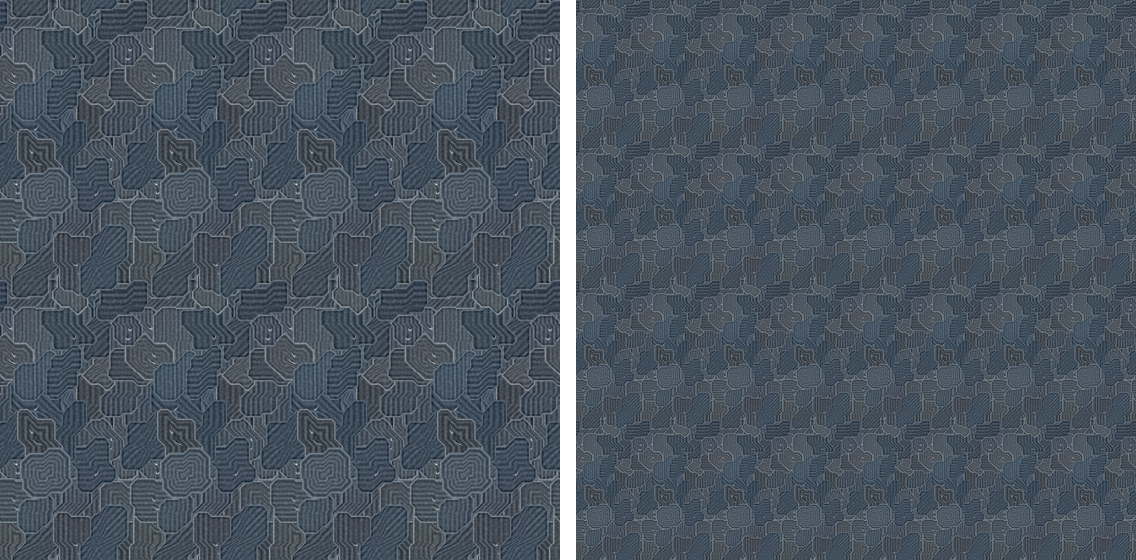
Left, the tile; right, the same tile 2 across and 2 down.
A WebGL 1 fragment shader for this pattern:

```glsl
precision highp float;
uniform vec2 u_resolution;

const float TAU = 6.2831853;
const vec2 TILE = vec2(1.0, 2.0);        // four tiles across, two down
const vec2 PANELS = vec2(5.0, 8.0);      // panel sites per tile
const vec2 GRAINS = vec2(48.0, 96.0);    // grain cells per tile
const vec3 SLATE = vec3(0.28, 0.32, 0.36);

struct Panel {
  float rank;   // stacking order
  float edge;   // signed distance, negative inside
  vec2 pos;     // bent local position
  vec4 look;    // random traits
};

vec4 hash4(vec2 id, float seed) {
  vec4 h = fract((id.xyxy + seed * 17.0) * vec4(0.1031, 0.1030, 0.0973, 0.1099));
  h += dot(h, h.wzxy + 33.33);
  return fract((h.xxyz + h.yzzw) * h.zywx);
}

// Offset that ramps at 45 degrees, then stays level
float jog(float t, float amount) {
  return sign(amount) * clamp(t, -abs(amount), abs(amount));
}

float chamferBox(vec2 q, vec2 halfSize, float chamfer) {
  vec2 a = abs(q) - halfSize;
  return max(max(a.x, a.y), (a.x + a.y + chamfer) * 0.707);
}

float band(float d, float inner, float outer) {
  return 1.0 - smoothstep(inner, outer, abs(d));
}

// Uppermost of the overlapping panels around p
Panel topPanel(vec2 p) {
  Panel top = Panel(-1.0, -1.0, mod(p, TILE), vec4(0.3, 0.5, 0.5, 0.0));
  vec2 size = TILE / PANELS;
  for (int j = -1; j <= 1; j++) {
    for (int i = -1; i <= 1; i++) {
      vec2 cell = floor(p / size) + vec2(float(i), float(j));
      vec2 id = mod(cell, PANELS);
      vec4 shape = hash4(id, 1.0);
      vec4 look = hash4(id, 2.0);
      vec2 q = p - (cell + 0.25 + 0.5 * shape.xy) * size;
      q.x += jog(q.y + 0.1 * (shape.z - 0.5), 0.1 * (look.x - 0.5));
      q.y += jog(q.x + 0.1 * (shape.w - 0.5), 0.1 * (look.y - 0.5));
      float edge = chamferBox(q, size * (0.45 + 0.5 * shape.zw), 0.02 + 0.05 * look.z);
      if (edge < 0.0 && look.w > top.rank) top = Panel(look.w, edge, q, look);
    }
  }
  return top;
}

// Parallel ridges of uneven height
float traces(float across, float density, float seed) {
  float u = across * density;
  float height = hash4(vec2(floor(u), seed), 3.0).x;
  return -cos(TAU * fract(u)) * mix(0.025, 0.10, height);
}

// Short slanted row of solder rings, lit from below
float pads(vec2 q, float count, float slant) {
  float n = clamp(floor(q.y / 0.065 + 0.5), 0.0, count);
  vec2 d = (q - n * vec2(slant, 0.065)) * vec2(1.3, 1.0);
  float r = length(d);
  float lit = smoothstep(0.008, -0.014, d.y);
  return band(r - 0.014, 0.002, 0.008) * mix(-0.06, 0.40, lit)
       - band(r, 0.004, 0.010) * 0.12;
}

// Wrapped cellular noise, distance to the nearest point
float grain(vec2 p) {
  vec2 g = p * GRAINS / TILE;
  float nearest = 2.0;
  for (int j = -1; j <= 1; j++) {
    for (int i = -1; i <= 1; i++) {
      vec2 cell = floor(g) + vec2(float(i), float(j));
      vec2 point = cell + hash4(mod(cell, GRAINS), 4.0).xy;
      nearest = min(nearest, length(g - point));
    }
  }
  return nearest;
}

vec3 board(vec2 p) {
  Panel c = topPanel(p);
  vec4 look = c.look;

  // Routing: straight, diagonal, following the rim, or level
  float route = fract(look.w * 7.0);
  float slope = look.x < 0.5 ? -1.0 : 1.0;
  float across = c.pos.x;
  if (route > 0.54) across = (c.pos.x + slope * c.pos.y) * 0.707;
  if (route > 0.76) across = -c.edge;
  if (route > 0.91) across = c.pos.y;
  float tone = traces(across, 22.0 + 14.0 * look.z, floor(look.z * 99.0));

  // Bright rim with a dark groove inside it
  float rim = band(c.edge + 0.006, 0.002, 0.008);
  tone = mix(tone, 0.10 + 0.16 * look.y, rim);
  tone -= 0.09 * band(c.edge + 0.019, 0.002, 0.009);

  if (look.x > 0.6 && c.edge < -0.02)
    tone += pads(c.pos + vec2(0.0, 0.05), floor(look.y * 3.0), 0.05 * (look.z - 0.5));

  tone += 0.07 * (look.z - 0.5);
  return SLATE + tone + (look.y - 0.5) * vec3(0.035, 0.0, -0.035);
}

void main() {
  vec2 scale = 4.0 / u_resolution;
  vec2 p = gl_FragCoord.xy * scale;
  vec3 color = vec3(0.0);
  for (int s = 0; s < 4; s++) {
    float k = float(s);
    vec2 offset = vec2(mod(k, 2.0), floor(k / 2.0)) * 0.5 - 0.25;
    color += 0.25 * board(p + offset * scale);
  }

  // Grain and slow wear across each tile
  color += 0.10 * (grain(p) - 0.45);
  float wear = sin(TAU * p.x + 1.5 * sin(0.5 * TAU * p.y)) + sin(TAU * (p.y - p.x));
  color += wear * vec3(0.004, 0.008, 0.006);
  gl_FragColor = vec4(color, 1.0);
}
```
